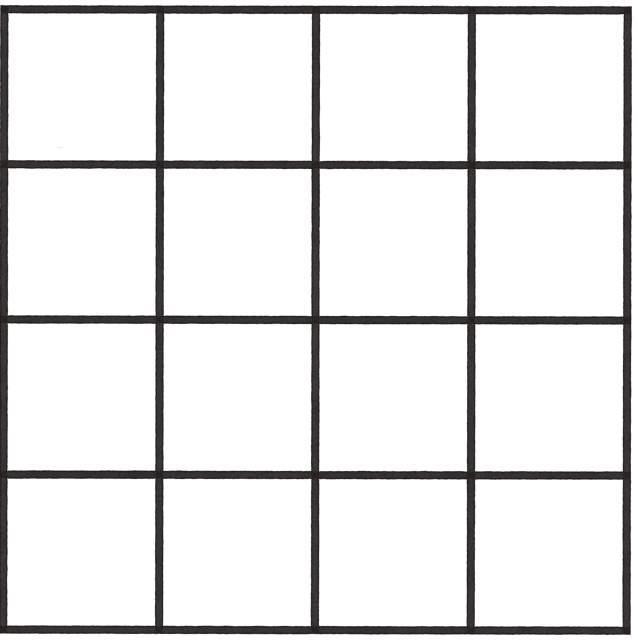
Give the GLSL for this pattern, as a Shadertoy shader.

```glsl
// Four by four grid of thick charcoal ink lines on white paper, slightly tilted, with rough printed edges.

#define CELLS 4.0
#define ORIGIN vec2(0.0050, 0.0163)
#define PITCH vec2(0.2435, 0.2423)
#define HALF_WIDTH 0.0063
#define TILT 0.0018
#define EDGE_WOBBLE 0.0008
#define INK_LIGHT vec3(0.235, 0.215, 0.215)
#define INK_DARK vec3(0.120, 0.110, 0.110)
#define INK_CROSS vec3(0.150, 0.115, 0.105)
#define FLECK_POS vec2(0.094, 0.769)

vec2 hashGradient(vec2 cell) {
    vec3 h = fract(cell.xyx * vec3(0.1031, 0.1030, 0.0973));
    h += dot(h, h.yzx + 33.33);
    float angle = 6.2832 * fract((h.x + h.y) * h.z);
    return vec2(cos(angle), sin(angle));
}

// Gradient noise, roughly -0.7 to 0.7
float gradientNoise(vec2 p) {
    vec2 i = floor(p), f = fract(p);
    vec2 u = f * f * f * (f * (f * 6.0 - 15.0) + 10.0);
    vec2 e = vec2(0.0, 1.0);
    float a = dot(hashGradient(i), f);
    float b = dot(hashGradient(i + e.yx), f - e.yx);
    float c = dot(hashGradient(i + e.xy), f - e.xy);
    float d = dot(hashGradient(i + e.yy), f - e.yy);
    return mix(mix(a, b, u.x), mix(c, d, u.x), u.y);
}

// Signed distances to the nearest vertical (x) and horizontal (y) line
vec2 gridLines(vec2 p) {
    vec2 g = (p - ORIGIN) / PITCH;
    vec2 nearest = clamp(round(g), 0.0, CELLS);
    vec2 line = abs(g - nearest) * PITCH - HALF_WIDTH;
    vec2 halfSize = 0.5 * CELLS * PITCH;
    vec2 frame = abs(p - ORIGIN - halfSize) - halfSize - HALF_WIDTH;
    return max(line, frame.yx);
}

void mainImage(out vec4 fragColor, in vec2 fragCoord) {
    float px = 1.0 / iResolution.y;
    vec2 p = fragCoord * px;
    vec2 q = p + TILT * vec2(-p.y, p.x);

    // Uneven ink spread along the edges
    float wobble = 0.6 * gradientNoise(q * 55.0) + 0.6 * gradientNoise(q * 190.0 + 7.3);
    vec2 lines = gridLines(q) + EDGE_WOBBLE * wobble;
    float d = min(lines.x, lines.y);
    float coverage = 1.0 - smoothstep(-0.8 * px, 0.8 * px, d);

    // Darker rims, mottled core and brownish crossings
    float grain = gradientNoise(q * 260.0 + 3.1);
    float mottle = gradientNoise(q * 38.0 + 11.7);
    float core = smoothstep(0.0008, 0.0036, -d);
    float horizontal = step(lines.y, lines.x);
    float tone = 0.2 + 0.75 * core + 0.4 * grain + 0.25 * mottle - 0.12 * horizontal;
    vec3 ink = mix(INK_DARK, INK_LIGHT, clamp(tone, 0.0, 1.1));
    float crossing = 1.0 - smoothstep(-0.002, 0.001, max(lines.x, lines.y));
    ink = mix(ink, INK_CROSS + 0.04 * grain, 0.75 * crossing);

    // Paper with one faint curved fleck
    vec2 f = p - FLECK_POS;
    float arc = abs(f.y - 40.0 * f.x * f.x) - 0.0004;
    float fleck = (1.0 - smoothstep(-px, px, arc)) * (1.0 - smoothstep(0.003, 0.005, abs(f.x)));
    vec3 paper = vec3(1.0 - 0.12 * fleck);

    fragColor = vec4(mix(paper, ink, coverage), 1.0);
}
```
